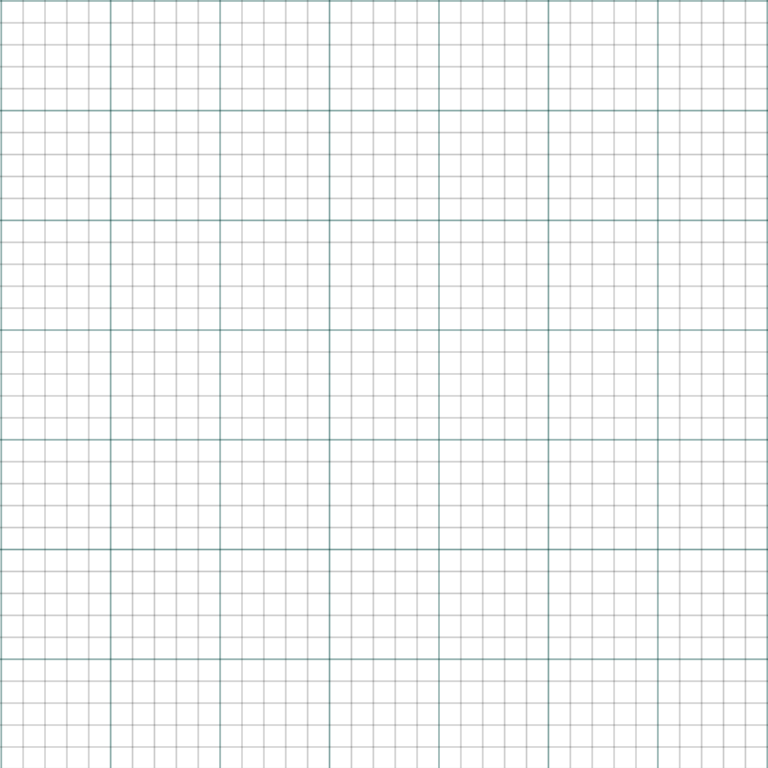
Reproduce this pattern procedurally as a Shadertoy shader.

```glsl
// Graph paper: seven major squares each way, each split into five by five cells.
// Each axis finds its nearest rule with round(); rules are soft-edged bands
// whose ink multiplies over white, so that crossings darken slightly.

const vec3 PAPER = vec3(1.0);
const vec3 MINOR_INK = vec3(0.79, 0.79, 0.79);
const vec3 MAJOR_INK = vec3(0.50, 0.64, 0.63);

const float CELLS_PER_MAJOR = 5.0;
const vec2 MAJOR_PITCH = vec2(0.1425, 0.14286);
const vec2 FIRST_RULE = vec2(0.0016, 0.0012);   // inset from left and top
const float RULE_WIDTH = 0.00195;
const float MIN_SOFTNESS = 0.00195;             // ink bleed at any resolution

// Share of a filter window of size soft covered by a band of the given width.
float bandCoverage(float dist, float width, float soft) {
    float lo = max(dist - 0.5 * soft, -0.5 * width);
    float hi = min(dist + 0.5 * soft, 0.5 * width);
    return max(hi - lo, 0.0) / soft;
}

// Transmitted colour of one family of parallel rules along coordinate x.
vec3 ruleInk(float x, float majorPitch, float soft) {
    float pitch = majorPitch / CELLS_PER_MAJOR;
    float index = round(x / pitch);
    float remainder = mod(index + 0.5, CELLS_PER_MAJOR);
    vec3 ink = remainder < 1.0 ? MAJOR_INK : MINOR_INK;
    float coverage = bandCoverage(x - index * pitch, RULE_WIDTH, soft);
    return mix(vec3(1.0), ink, coverage);
}

void mainImage(out vec4 fragColor, in vec2 fragCoord) {
    vec2 uv = fragCoord / iResolution.xy;
    vec2 soft = max(1.0 / iResolution.xy, vec2(MIN_SOFTNESS));

    // Measure from the top left corner, where the ruling starts.
    vec2 p = vec2(uv.x, 1.0 - uv.y) - FIRST_RULE;

    vec3 color = PAPER;
    color *= ruleInk(p.x, MAJOR_PITCH.x, soft.x);
    color *= ruleInk(p.y, MAJOR_PITCH.y, soft.y);
    fragColor = vec4(color, 1.0);
}
```
